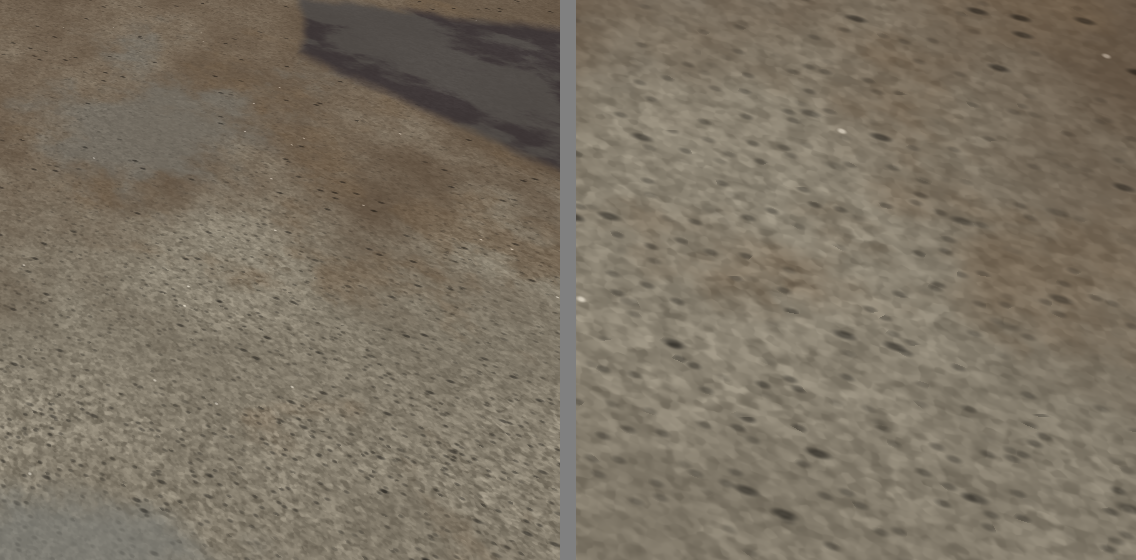
Left: the whole. Right: its middle third, enlarged.
Reproduce this texture procedurally as a WebGL 2 fragment shader.

```glsl
#version 300 es
precision highp float;
uniform vec2 u_resolution;
out vec4 fragColor;

vec3 hash3(vec2 p) {
  vec3 q = fract(p.xyx * vec3(0.1031, 0.1030, 0.0973));
  q += dot(q, q.yxz + 33.33);
  return fract((q.xxy + q.yzz) * q.zyx);
}

// Cellular noise: x = blended cell value (-1..1), y = nearest distance, z = nearest id
vec3 cells(vec2 p) {
  vec2 home = floor(p);
  float nearest = 9.0, id = 0.0, sum = 0.0, total = 0.0;
  for (int j = -1; j <= 1; j++) {
    for (int i = -1; i <= 1; i++) {
      vec2 cell = home + vec2(i, j);
      vec3 r = hash3(cell + 61.0);
      float d = length(cell + r.xy - p);
      float weight = exp(-6.0 * d * d);
      sum += weight * r.z;
      total += weight;
      if (d < nearest) { nearest = d; id = r.z; }
    }
  }
  return vec3(sum / total * 2.0 - 1.0, nearest, id);
}

// Layered blotches, roughly -1..1
float blotches(vec2 p) {
  float value = 0.0, gain = 0.6;
  for (int i = 0; i < 5; i++) {
    value += gain * cells(p).x;
    p = mat2(0.95, -0.3, 0.3, 0.95) * p * 2.2 + 7.3;
    gain *= 0.58;
  }
  return value;
}

// Soft-edged cast shadow with a rounded left end
float castShadow(vec2 uv, float wobble) {
  float lower = uv.y - 0.888 + 0.465 * (uv.x - 0.575);
  float upper = 1.005 - 0.12 * (uv.x - 0.535) - uv.y;
  float left = uv.x - 0.535;
  float inside = min(min(lower * 0.9, upper), left) + wobble * 0.008;
  return smoothstep(-0.008, 0.014, inside);
}

void main() {
  vec2 uv = gl_FragCoord.xy / u_resolution;

  // Receding ground plane, sheared so features fall to the right
  vec2 ground = vec2(uv.x - 0.5, 1.8) / (1.9 - uv.y);
  ground.y += 0.35 * ground.x;
  float near = 1.0 - smoothstep(0.1, 0.95, uv.y);

  float broad = blotches(ground * vec2(5.0, 6.0));
  float stain = blotches(ground * vec2(6.0, 8.0) + 31.0);
  float film = blotches(ground * vec2(7.0, 9.0) + 83.0);

  // Worn concrete, browner with distance
  vec3 color = mix(vec3(0.425, 0.367, 0.302), vec3(0.505, 0.474, 0.414),
                   smoothstep(0.0, 0.75, near + 0.3 * broad));
  color += broad * vec3(0.050, 0.050, 0.047);

  // Rusty stains
  float rust = smoothstep(0.1, 0.7, stain) * mix(0.75, 0.35, near);
  color = mix(color, vec3(0.445, 0.375, 0.295), rust);

  // Cool grey film on the far left and in the near corner
  float farFilm = 1.0 - length((uv - vec2(0.27, 0.77)) * vec2(3.6, 7.0));
  float cornerFilm = 1.0 - length((uv - vec2(0.03, 0.0)) * vec2(2.9, 7.5));
  color = mix(color, vec3(0.455, 0.437, 0.400), 0.8 * smoothstep(-0.1, 0.7, farFilm + 0.7 * film));
  float corner = smoothstep(-0.1, 0.6, cornerFilm + 0.5 * film);
  color = mix(color, vec3(0.485, 0.480, 0.450), 0.85 * corner);

  // Sandy grain, coarser and stronger up close
  float rough = mix(0.35, 1.0, near) * (0.8 + 0.5 * broad) * (1.0 - 0.6 * corner);
  float grain = cells(ground * vec2(150.0, 230.0)).x + 0.7 * cells(ground * vec2(310.0, 390.0) + 17.0).x;
  color += grain * rough * vec3(0.075, 0.073, 0.068);

  // Dark pits, larger chips and rare pale specks
  vec3 pit = cells(ground * vec2(95.0, 170.0) + 5.0);
  color *= 1.0 - 0.32 * rough * smoothstep(0.42, 0.1, pit.y) * smoothstep(0.72, 0.9, pit.z);
  vec3 chip = cells(ground * vec2(32.0, 75.0) + 43.0);
  color *= 1.0 - 0.4 * smoothstep(0.22, 0.06, chip.y) * smoothstep(0.86, 0.96, chip.z);
  vec3 speck = cells(ground * vec2(45.0, 60.0) + 91.0);
  color += 0.25 * smoothstep(0.13, 0.03, speck.y) * step(0.985, speck.z);

  // Shadow, with greyer worn streaks inside
  float streak = smoothstep(-0.15, 0.45, blotches(ground * vec2(6.0, 11.0) + 57.0));
  vec3 shade = mix(vec3(0.245, 0.217, 0.217), vec3(0.318, 0.298, 0.282), streak);
  shade += 0.022 * grain * rough + 0.012 * broad;
  color = mix(color, shade, castShadow(uv, film));

  fragColor = vec4(clamp(color, 0.0, 1.0), 1.0);
}
```
